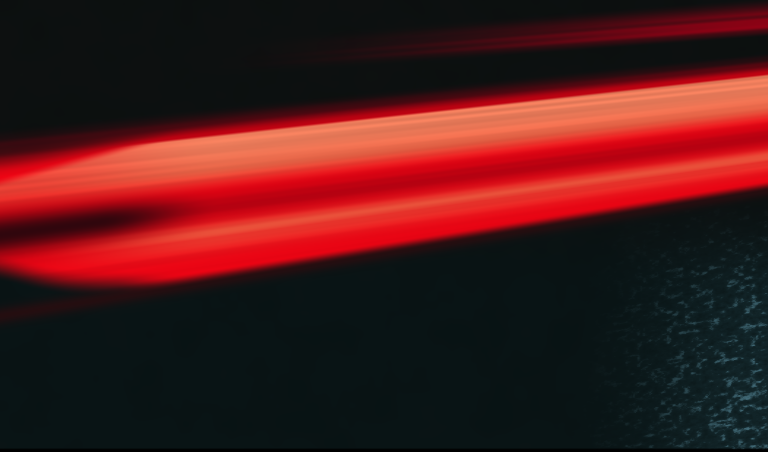
Reproduce this background procedurally as a Shadertoy shader.

```glsl
const vec3 NIGHT = vec3(0.048, 0.062, 0.061);
const vec3 ASPHALT = vec3(0.035, 0.077, 0.081);
const vec3 SCARLET = vec3(0.91, 0.015, 0.075);
const vec3 CRIMSON = vec3(0.71, 0.005, 0.065);
const vec3 MAROON = vec3(0.42, 0.015, 0.065);
const vec3 SALMON = vec3(0.92, 0.485, 0.355);
const vec3 CORAL = vec3(0.92, 0.36, 0.25);

float hash(vec2 p) {
    vec3 q = fract(vec3(p.xyx) * 0.1031);
    q += dot(q, q.yzx + 33.33);
    return fract((q.x + q.y) * q.z);
}

float valueNoise(vec2 p) {
    vec2 cell = floor(p), f = fract(p);
    f = f * f * (3.0 - 2.0 * f);
    float low = mix(hash(cell), hash(cell + vec2(1, 0)), f.x);
    float high = mix(hash(cell + vec2(0, 1)), hash(cell + vec2(1, 1)), f.x);
    return mix(low, high, f.y);
}

float fbm(vec2 p) {
    float sum = 0.0, weight = 0.5;
    for (int i = 0; i < 3; i++) {
        sum += weight * valueNoise(p);
        p = p * 2.03 + 17.0;
        weight *= 0.5;
    }
    return sum / 0.875;
}

float bell(float x, float center, float width) {
    float d = (x - center) / width;
    return exp(-d * d);
}

// Dark wall above, rough road catching light at the lower right
vec3 background(vec2 p, float aspect) {
    vec3 color = mix(NIGHT, ASPHALT, smoothstep(0.35, 0.65, p.y));
    color += (fbm(p * vec2(aspect * 12.0, 12.0)) - 0.5) * 0.008;
    float lit = smoothstep(0.76, 1.02, p.x + 0.06 * (p.y - 0.6));
    lit *= smoothstep(0.42, 0.72, p.y);
    vec2 gravel = vec2(p.x * aspect, p.y + 0.25 * p.x) * vec2(75.0, 120.0);
    float grain = fbm(gravel);
    color += lit * vec3(0.045, 0.085, 0.10) * (0.25 + 1.1 * grain);
    color += lit * vec3(0.17, 0.24, 0.27) * smoothstep(0.55, 0.9, grain);
    return color;
}

// Faint trail fading toward the left
vec3 upperTrail(vec3 color, vec2 p) {
    float offset = p.y - (0.170 - 0.126 * p.x);
    float shape = smoothstep(-0.05, 0.0, offset) * (1.0 - smoothstep(0.012, 0.038, offset));
    float streaks = 0.7 + 0.5 * valueNoise(vec2(p.x * 2.0, offset * 130.0));
    float strength = pow(smoothstep(0.22, 1.05, p.x), 1.2);
    return mix(color, vec3(0.53, 0.01, 0.08), shape * streaks * strength * 0.95);
}

// v runs from 0 at the bright upper edge to 1 at the lower edge
vec3 trailColor(float v, float x) {
    float w = v - 0.07 * (x - 0.4);
    float streaks = valueNoise(vec2(x * 1.5, w * 42.0)) - 0.5;
    vec3 color = mix(CRIMSON, SCARLET, smoothstep(-0.06, 0.10, v));
    color = mix(color, CRIMSON, bell(w, 0.50, 0.09));

    // Wide pale core with a slanted left end
    float tip = mix(0.19, -0.08, clamp(v / 0.22, 0.0, 1.0));
    float reach = smoothstep(-0.05, 0.035, x - tip);
    float core = smoothstep(-0.012, 0.012, v) * (1.0 - smoothstep(0.23, 0.405, w));
    core *= reach * mix(0.6, 1.0, smoothstep(0.0, 0.3, x));
    vec3 pale = mix(SALMON, CORAL, smoothstep(0.05, 0.35, w)) * (1.0 + 0.10 * streaks);
    color = mix(color, pale, core);

    // Thin lower core
    float ridge = max(bell(w, 0.67, 0.06), bell(w, 0.71, 0.09) * 0.65);
    color = mix(color, CORAL, ridge * smoothstep(0.02, 0.30, x) * (0.9 + 0.25 * streaks));
    return color * (1.0 + 0.05 * streaks);
}

vec3 mainTrail(vec3 color, vec2 p) {
    float top = 0.353 - 0.187 * p.x;
    float bottom = 0.699 - 0.279 * p.x;
    float v = (p.y - top) / (bottom - top);

    // Dim glows bordering the band
    float streaks = valueNoise(vec2(p.x * 2.0, v * 30.0 + 9.0));
    float halo = smoothstep(-0.20, -0.07, v) * (1.0 - smoothstep(0.0, 0.1, v));
    color = mix(color, MAROON, halo * (0.45 + 0.5 * streaks) * mix(0.55, 1.0, smoothstep(0.0, 0.4, p.x)));
    color = mix(color, vec3(0.17, 0.05, 0.06), bell(v, 1.0, 0.055) * 0.8);

    // Band body, rounded off at the lower left
    float upper = smoothstep(-0.09, mix(0.10, -0.02, smoothstep(0.0, 0.25, p.x)), v);
    float body = upper * (1.0 - smoothstep(0.92, 1.005, v));
    float floorLine = 0.642 - 0.04 * bell(p.x, -0.03, 0.08);
    body *= 1.0 - smoothstep(-0.045, 0.015, p.y - floorLine) * (1.0 - smoothstep(0.15, 0.26, p.x));
    color = mix(color, trailColor(v, p.x), body);

    // Shadow wedge entering from the left
    float wedge = bell(p.y, 0.520 - 0.22 * p.x, 0.042 - 0.045 * p.x);
    wedge *= 1.0 - smoothstep(0.13, 0.29, p.x);
    return mix(color, vec3(0.15, 0.025, 0.05), wedge * 0.93);
}

void mainImage(out vec4 fragColor, in vec2 fragCoord) {
    vec2 p = fragCoord / iResolution.xy;
    p.y = 1.0 - p.y;
    vec3 color = background(p, iResolution.x / iResolution.y);
    color = upperTrail(color, p);
    color = mainTrail(color, p);
    color *= 1.0 - smoothstep(0.990, 0.996, p.y);
    fragColor = vec4(clamp(color, 0.0, 1.0), 1.0);
}
```
